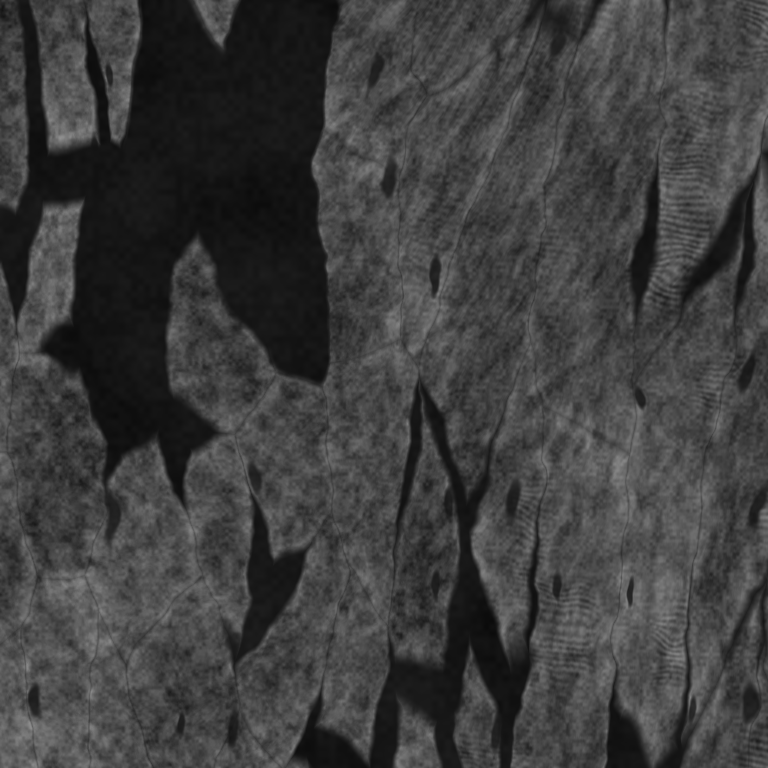
Reproduce this texture procedurally as a WebGL 1 fragment shader.

```glsl
precision highp float;
// Grey micrograph of muscle tissue: long, leaning fibres with bright rims,
// dark clefts, a large void and small nuclei. Fibres are a stretched Voronoi
// diagram on warped coordinates; layered value noise adds the grain.
uniform vec2 u_resolution;

const float FIBRES_ACROSS = 9.5;
const float ROWS_LEFT = 3.8;        // short cells on the left
const float ROWS_RIGHT = 1.7;       // long fibres on the right
const float LEAN = 0.18;            // tilt of the right-hand fibres
const vec2 VOID_CENTRE = vec2(0.28, 0.77);
const float VOID_CHANCE = 0.87;     // missing cells inside the void
const float STRAY_CHANCE = 0.035;   // missing cells elsewhere
const float TISSUE_TONE = 0.285;
const float VOID_TONE = 0.03;
const float NUCLEUS_CHANCE = 0.34;
const float STRIATIONS = 110.0;
const vec2 SEED = vec2(37.0, 61.0);

float hash1(vec2 p) {
  vec3 q = fract(p.xyx * 0.1031);
  q += dot(q, q.yzx + 33.33);
  return fract((q.x + q.y) * q.z);
}

vec2 hash2(vec2 p) {
  vec3 q = fract(p.xyx * vec3(0.1031, 0.1030, 0.0973));
  q += dot(q, q.yzx + 33.33);
  return fract((q.xx + q.yz) * q.zy);
}

float noise(vec2 p) {
  vec2 i = floor(p) + SEED, f = fract(p);
  f = f * f * (3.0 - 2.0 * f);
  return mix(mix(hash1(i), hash1(i + vec2(1, 0)), f.x),
             mix(hash1(i + vec2(0, 1)), hash1(i + 1.0), f.x), f.y);
}

float fbm(vec2 p) {
  float sum = 0.0, amp = 0.5;
  for (int i = 0; i < 4; i++) {
    sum += amp * noise(p);
    p = p * 2.03 + 19.7;
    amp *= 0.5;
  }
  return sum / 0.9375;
}

float rightness(float x) { return smoothstep(0.35, 0.9, x); }
float rows(float x) { return mix(ROWS_LEFT, ROWS_RIGHT, rightness(x)); }

// Straightens the lean and makes the outlines wavy.
vec2 fibreSpace(vec2 p) {
  vec2 f = p;
  f.x -= LEAN * rightness(p.x) * (p.y - 0.5);
  f.x += 0.045 * (noise(p * vec2(5.0, 3.5)) - 0.5);
  f += 0.013 * (vec2(noise(p * 24.0), noise(p * 24.0 + 50.0)) - 0.5);
  f.x += 0.004 * (noise(p * 75.0) - 0.5);
  return f;
}

vec2 cellPoint(vec2 id) { return id + 0.1 + 0.8 * hash2(id + SEED); }

// 1 where the cell holds tissue, 0 where it is missing.
float cellSolid(vec2 id) {
  float x = (id.x + 0.5) / FIBRES_ACROSS;
  vec2 centre = vec2(x, (id.y + 0.5) / rows(x) + 0.5);
  float r = length((centre - VOID_CENTRE) * vec2(1.0, 0.7));
  float chance = mix(VOID_CHANCE, STRAY_CHANCE, smoothstep(0.12, 0.28, r));
  return step(chance, hash1(id + SEED * 3.0));
}

// x: distance to the cell border, y: blended solidity, z: blended brightness.
vec3 fibreCells(vec2 q) {
  vec2 base = floor(q), nearId = base, nearTo = vec2(8.0);
  vec3 blend = vec3(0.0);
  for (int j = -1; j <= 1; j++)
    for (int i = -1; i <= 1; i++) {
      vec2 id = base + vec2(i, j);
      vec2 to = cellPoint(id) - q;
      float d2 = dot(to, to);
      if (d2 < dot(nearTo, nearTo)) { nearTo = to; nearId = id; }
      float weight = exp(-22.0 * d2) + 1e-12;
      blend += weight * vec3(cellSolid(id), hash1(id + SEED * 5.0), 1.0);
    }
  float border = 8.0;
  for (int j = -2; j <= 2; j++)
    for (int i = -2; i <= 2; i++) {
      vec2 to = cellPoint(nearId + vec2(i, j)) - q;
      vec2 gap = to - nearTo;
      if (dot(gap, gap) > 1e-4)
        border = min(border, dot(0.5 * (to + nearTo), normalize(gap)));
    }
  return vec3(border, blend.xy / blend.z);
}

// Soft upright ellipses, at most one per grid square.
float nuclei(vec2 f) {
  vec2 grid = f * vec2(11.0, 7.0);
  vec2 id = floor(grid) + SEED * 2.0;
  vec2 offset = (hash2(id) - 0.5) * 0.4;
  vec2 radii = vec2(0.1, 0.2) * mix(0.65, 1.25, hash1(id + 9.0));
  float r = length((fract(grid) - 0.5 - offset) / radii);
  return (1.0 - smoothstep(0.55, 1.15, r)) * step(hash1(id + 23.0), NUCLEUS_CHANCE);
}

void main() {
  vec2 p = gl_FragCoord.xy / u_resolution.y;
  vec2 f = fibreSpace(p);
  float right = rightness(p.x);
  vec3 cell = fibreCells(vec2(f.x * FIBRES_ACROSS, (f.y - 0.5) * rows(p.x)));

  // Clefts: hairlines that open here and there.
  float opening = smoothstep(0.5, 0.92, noise(f * vec2(9.0, 4.5) + 7.0));
  float cleft = mix(-0.02, 0.15, opening);
  float presence = smoothstep(cleft - 0.03, cleft + 0.05, cell.x);
  presence *= smoothstep(0.15, 0.85, cell.y);
  presence *= 1.0 - 0.8 * nuclei(f);

  // Tissue: clouds, grain drawn out along the fibres, rims and cross bands.
  float grain = fbm(f * vec2(70.0, mix(60.0, 34.0, right)));
  float tissue = TISSUE_TONE + 0.07 * (cell.z - 0.5);
  tissue += 0.25 * (fbm(f * vec2(9.0, 5.0) + 3.0) - 0.5);
  tissue += 0.27 * (grain - 0.5) + 0.10 * (noise(p * 230.0) - 0.5);
  tissue += 0.12 * grain * exp(-max(cell.x - cleft - 0.04, 0.0) * 16.0);
  float patches = right * smoothstep(0.5, 0.8, noise(f * vec2(14.0, 6.0) + 31.0));
  float phase = f.y * STRIATIONS + f.x * 20.0 + 1.5 * noise(f * 30.0);
  tissue += 0.05 * patches * sin(6.2832 * phase);

  float murk = VOID_TONE + 0.07 * fbm(p * 11.0) + 0.03 * noise(p * 120.0);
  gl_FragColor = vec4(vec3(mix(murk, tissue, presence)), 1.0);
}
```
